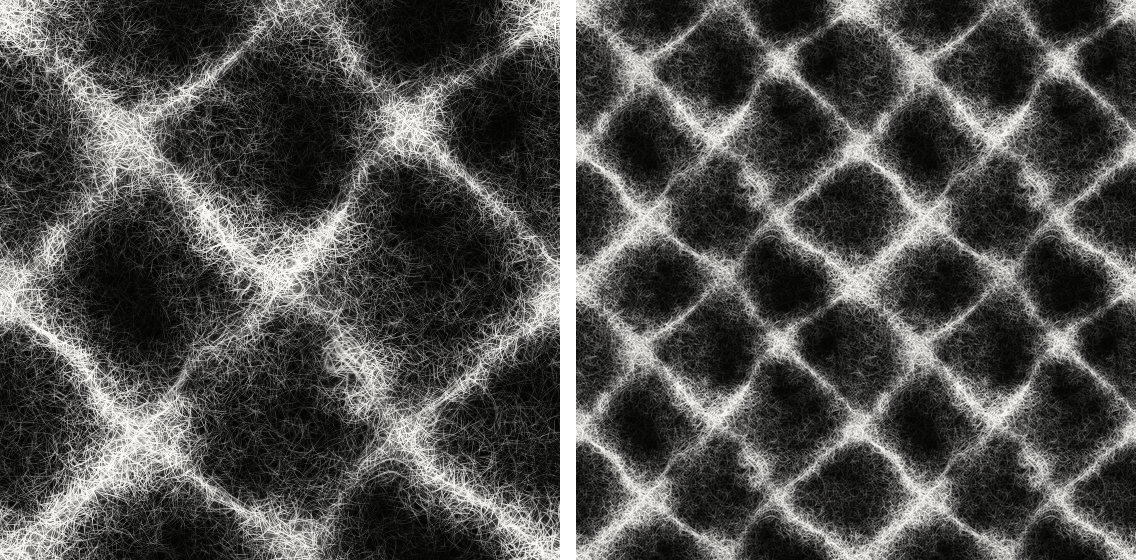
Left, the tile; right, the same tile 2 across and 2 down.
Give the GLSL for this texture, as a Shadertoy shader.

```glsl
const vec3 VOID_COLOR = vec3(0.012, 0.012, 0.009);
const vec3 GLOW_COLOR = vec3(0.985, 0.98, 0.965);
const float TAU = 6.2831853;
const int FIBRE_LAYERS = 28;
const int COARSEST_GRID = 17;
const float FIBRE_WIDTH = 0.0008;
const float FIBRE_ALIGN = 0.6;
const float FIBRE_BEND = 1.1;
const int STRANDS = 14;
const float STRAND_WIDTH = 0.0012;
const float STRAND_LIGHT = 0.6;
const float CORE_WIDTH = 0.006;
const float CORE_LIGHT = 1.3;
const float VOID_DENSITY = 0.16;
const float WEB_DENSITY = 1.6;
const float WEB_FALLOFF = 4.0;
const float NODE_DENSITY = 1.5;
const float HAZE = 0.24;
const float EXPOSURE = 1.1;

// Integer hash: four values from 0 to 1
vec4 hash(vec2 cell, int period, int seed) {
    uvec4 v = uvec4(uvec2(mod(cell, float(period))), uint(period), uint(seed));
    v = v * 1664525u + 1013904223u;
    v += v.yzxy * v.wxyz;
    v ^= v >> 16u;
    v += v.yzxy * v.wxyz;
    return vec4(v >> 8u) / 16777216.0;
}

// Value noise with four channels that wraps on the unit square
vec4 noise(vec2 p, int period, int seed) {
    vec2 s = p * float(period);
    vec2 c = floor(s), f = s - c;
    f = f * f * (3.0 - 2.0 * f);
    vec4 low = mix(hash(c, period, seed), hash(c + vec2(1, 0), period, seed), f.x);
    vec4 high = mix(hash(c + vec2(0, 1), period, seed), hash(c + vec2(1, 1), period, seed), f.x);
    return mix(low, high, f.y);
}

// Web of rounded diamond voids: zero along its filaments
float web(vec2 p) {
    vec2 wave = cos(2.0 * TAU * p);
    return 0.5 * (wave.y - wave.x);
}

// Direction along the web, vanishing at nodes and void centres
vec2 webFlow(vec2 p) {
    return sin(2.0 * TAU * p.yx);
}

// Approximate distance to a contour of the web
float webDistance(vec2 p, float level) {
    return abs(web(p) + level) / (TAU * length(webFlow(p)) + 0.7);
}

// One layer of short bent fibres, one per grid cell
float fibreLayer(vec2 p, int grid, float width) {
    float scale = float(grid), sum = 0.0;
    vec2 s = p * scale, base = floor(s);
    for (int j = -1; j <= 1; j++)
    for (int i = -1; i <= 1; i++) {
        vec2 cell = base + vec2(i, j);
        vec4 r = hash(cell, grid, 7);
        vec2 centre = cell + r.xy, d = s - centre;
        float angle = TAU * r.z;
        vec2 dir = normalize(FIBRE_ALIGN * webFlow(centre / scale) + vec2(cos(angle), sin(angle)));
        float along = dot(d, dir);
        float across = dot(d, vec2(-dir.y, dir.x)) + FIBRE_BEND * (r.w - 0.5) * along * along;
        float x = across / (width * scale);
        float strength = fract(r.w * 37.0);
        sum += exp(-x * x) * (1.0 - smoothstep(0.1, 0.85, abs(along))) * (0.25 + 1.2 * strength * strength);
    }
    return sum;
}

// Bundles of long strands that follow the web, splitting and rejoining
float strands(vec2 p, vec2 bundle, float width) {
    float sum = 0.0;
    for (int k = 0; k < STRANDS; k++) {
        vec4 sway = noise(p, 6 + k % 4, 40 + k) - 0.5;
        vec4 wiggle = noise(p, 15 + k % 5, 70 + k);
        float spread = 0.25 + 1.1 * float(k) / float(STRANDS);
        vec2 q = bundle + spread * (0.035 * sway.xy + 0.012 * (wiggle.xy - 0.5));
        float x = webDistance(q, 0.3 * spread * sway.z) / width;
        sum += exp(-x * x) * smoothstep(0.35, 0.8, wiggle.w);
    }
    return sum;
}

void mainImage(out vec4 fragColor, in vec2 fragCoord) {
    vec2 p = fragCoord / iResolution.xy;
    float pixel = 0.35 / iResolution.y;

    // Irregular web position and patchy density
    vec4 broad = noise(p, 4, 1), medium = noise(p, 9, 2), fine = noise(p, 22, 3);
    vec4 patches = noise(p, 7, 5), tufts = noise(p, 31, 6);
    vec2 bundle = p + 0.09 * (broad.xy - 0.5) + 0.05 * (medium.xy - 0.5);
    vec2 q = bundle + 0.02 * (fine.xy - 0.5);
    float clump = 0.4 * patches.x + 0.3 * medium.z + 0.2 * fine.z + 0.1 * tufts.x;
    float patchy = smoothstep(0.3, 0.75, clump);
    float closeness = exp(-WEB_FALLOFF * abs(web(q)));
    vec2 flow = webFlow(q);
    float node = exp(-1.5 * dot(flow, flow)) * closeness * closeness;
    float wisps = smoothstep(0.2, 0.8, 0.45 * medium.w + 0.35 * fine.w + 0.2 * tufts.y);
    float density = VOID_DENSITY * (0.15 + 1.6 * wisps) * (0.5 + 2.0 * closeness)
        + WEB_DENSITY * closeness * (0.08 + patchy)
        + NODE_DENSITY * node * (0.2 + 1.2 * broad.w);

    // Tangled fibres
    vec2 wavy = p + 0.014 * (medium.xy - 0.5) + 0.01 * (fine.zw - 0.5) + 0.004 * (tufts.zw - 0.5);
    float fibres = 0.0;
    for (int k = 0; k < FIBRE_LAYERS; k++)
        fibres += fibreLayer(wavy, COARSEST_GRID + k, max(FIBRE_WIDTH, pixel));

    // Bright filaments with glowing stretches
    float filament = strands(p, bundle, max(STRAND_WIDTH, pixel)) * (0.1 + 1.1 * smoothstep(0.3, 0.7, patches.y));
    float core = exp(-webDistance(bundle, 0.0) / CORE_WIDTH) * smoothstep(0.4, 0.75, patches.y);

    float light = density * (fibres + HAZE * closeness)
        + STRAND_LIGHT * filament
        + CORE_LIGHT * core * (0.2 + 0.6 * fibres)
        + 0.4 * node * broad.w;
    float tone = 1.0 - exp(-EXPOSURE * light);
    fragColor = vec4(mix(VOID_COLOR, GLOW_COLOR, tone), 1.0);
}
```
